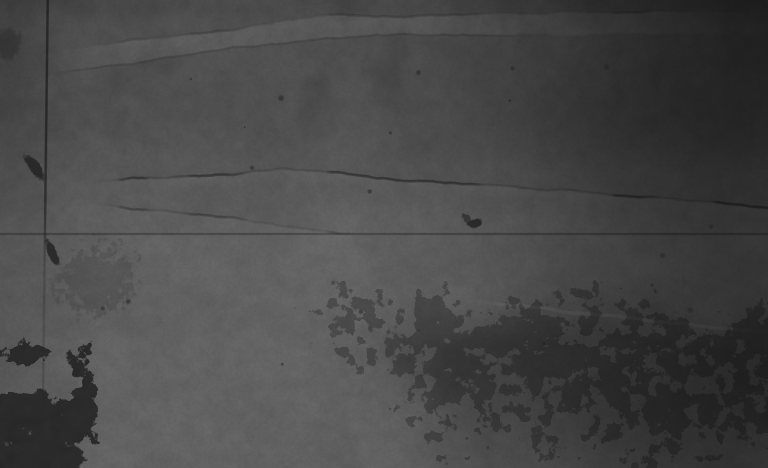
Write a Shadertoy shader that draws this texture.

```glsl
// Weathered dark grey wall: peeling horizontal ridges, two thin panel seams,
// a speckled mould stain at the lower right and a black patch at the lower left.
// Layers of value noise, soft lines and rough ellipses are multiplied onto a gradient.

const float WALL_LIGHT = 0.378;
const float SOOT = 0.135;

float hash(vec2 p) {
    vec3 q = fract(vec3(p.xyx) * 0.1031);
    q += dot(q, q.yzx + 33.33);
    return fract((q.x + q.y) * q.z);
}

float noise(vec2 p) {
    vec2 i = floor(p), f = fract(p);
    f = f * f * (3.0 - 2.0 * f);
    return mix(mix(hash(i), hash(i + vec2(1, 0)), f.x),
               mix(hash(i + vec2(0, 1)), hash(i + vec2(1, 1)), f.x), f.y);
}

float fbm(vec2 p) {
    float sum = 0.0, amp = 0.5;
    for (int i = 0; i < 5; i++) {
        sum += amp * noise(p);
        p = mat2(1.6, 1.2, -1.2, 1.6) * p + 7.3;
        amp *= 0.5;
    }
    return sum / 0.97;
}

// 1 between a and b, with ends of the given softness
float span(float x, float a, float b, float soft) {
    return smoothstep(a - soft, a + soft, x) * (1.0 - smoothstep(b - soft, b + soft, x));
}

// Thin smooth line at distance d
float stroke(float d, float width, float pixel) {
    return 1.0 - smoothstep(width, width + 1.5 * pixel, abs(d));
}

// Rough rotated ellipse
float blob(vec2 p, vec2 center, vec2 radius, float angle, float rough) {
    float c = cos(angle), s = sin(angle);
    vec2 q = mat2(c, -s, s, c) * (p - center) / radius;
    return 1.0 - smoothstep(0.75, 1.15, length(q) + rough * (fbm(p * 90.0) - 0.5));
}

// Brightness factor of a peeling edge: dark crack, pale lip below, faint shade above
float ridge(float d, float strength, float breakup, float pixel) {
    float crack = stroke(d, 0.0012, pixel) * (0.12 + 0.24 * breakup);
    float lip = smoothstep(-0.035, 0.0, d) * (1.0 - smoothstep(-pixel, pixel, d));
    float shade = smoothstep(-pixel, pixel, d) * exp(-max(d, 0.0) * 60.0);
    return 1.0 + strength * (0.05 * lip - 0.05 * shade - crack);
}

// Sparse dark dots, at most one per cell
float specks(vec2 p, float cells, float chance) {
    vec2 id = floor(p * cells);
    vec2 center = 0.25 + 0.5 * vec2(hash(id + 3.1), hash(id + 8.7));
    float radius = mix(0.03, 0.11, hash(id + 5.9));
    float d = length(fract(p * cells) - center);
    return step(hash(id), chance) * (1.0 - smoothstep(radius * 0.5, radius * 1.3, d));
}

// Overall light: pale lower left, dim top, dark right side
float wallLight(vec2 p) {
    float v = WALL_LIGHT - 0.17 * smoothstep(0.75, 1.6, p.x);
    v -= 0.068 * smoothstep(0.48, 0.8, p.y + 0.1 * (fbm(p * 3.0) - 0.5));
    v -= 0.045 * (1.0 - smoothstep(0.0, 0.22, p.x));
    return v - 0.02 * smoothstep(0.93, 1.0, p.y);
}

// Mould: x = broken speckle, y = soft inner wash
vec2 mould(vec2 p) {
    float warp = 0.12 * (fbm(p * 6.0 + 4.0) - 0.5);
    float top = 0.43 - 0.12 * max(0.9 - p.x, 0.0) - 0.07 * max(p.x - 1.0, 0.0);
    float left = 0.72 - 0.2 * smoothstep(0.1, 0.33, p.y);
    float below = 1.0 - smoothstep(-0.1, 0.03, p.y - top + warp);
    float right = smoothstep(0.0, 0.32, p.x - left + warp);
    float area = below * right * smoothstep(-0.08, 0.16, p.y + warp);
    float grain = 0.65 * fbm(p * 48.0) + 0.35 * fbm(p * 14.0 + 9.0);
    float limit = mix(0.74, 0.43, area);
    float wash = area * smoothstep(0.7, 1.0, p.x + warp) * (1.0 - smoothstep(0.24, 0.4, p.y + warp));
    float present = smoothstep(0.02, 0.15, area);
    return vec2(smoothstep(limit, limit + 0.05, grain) * present, wash);
}

void mainImage(out vec4 fragColor, in vec2 fragCoord) {
    vec2 p = fragCoord / iResolution.y;
    float pixel = 1.0 / iResolution.y;
    float v = wallLight(p);

    // Plaster mottling and fine grain
    v *= 1.0 + 0.13 * (fbm(p * vec2(7.0, 9.0)) - 0.5) + 0.11 * (fbm(p * 45.0) - 0.5);
    v *= 1.0 + 0.05 * (noise(p * 260.0) - 0.5);
    float smudge = smoothstep(0.5, 0.75, fbm(p * vec2(12.0, 9.0) + 20.0));
    v *= 1.0 - 0.07 * smudge * smoothstep(0.6, 0.75, p.y);

    // Peeling ridges
    float wobble = 0.014 * (fbm(vec2(p.x * 14.0, 2.0)) - 0.5);
    float breakup = smoothstep(0.35, 0.65, noise(vec2(p.x * 18.0, 5.0)));
    float slope = 0.13 * max(0.7 - p.x, 0.0) - 0.012 * max(p.x - 0.7, 0.0);
    float stripTop = p.y - 0.965 + slope - wobble;
    float stripBottom = p.y - 0.922 + slope + wobble;
    float stripFade = span(p.x, 0.2, 1.5, 0.15);
    v *= 1.0 + 0.12 * stripFade * span(p.y, p.y - stripBottom, p.y - stripTop, 0.004);
    v *= ridge(stripTop, 0.45 * stripFade, breakup, pixel);
    v *= 1.0 - 0.14 * stroke(stripBottom, 0.001, pixel) * span(p.x, 0.15, 1.1, 0.08);
    float middle = p.y - 0.637 + 0.077 * max(p.x - 0.6, 0.0) + 0.07 * max(0.6 - p.x, 0.0) - wobble;
    v *= ridge(middle, smoothstep(0.18, 0.3, p.x), breakup, pixel);
    float lower = p.y - 0.566 + 0.118 * (p.x - 0.21) + wobble;
    v *= ridge(lower, 0.7 * span(p.x, 0.23, 0.73, 0.05), breakup, pixel);

    // Panel seams
    float seamX = p.x - 0.09 - 0.012 * p.y;
    v *= 1.0 - stroke(seamX, 0.001, pixel) * mix(0.15, 0.45, smoothstep(0.4, 0.6, p.y));
    v *= 1.0 - 0.26 * stroke(p.y - 0.5, 0.0007, pixel);

    // Mould stain with a pale scratch across it
    vec2 stain = mould(p);
    v *= (1.0 - 0.24 * stain.x) * (1.0 - 0.2 * stain.y);
    float scratch = p.y - 0.36 + 0.11 * (p.x - 1.0) + wobble;
    v *= 1.0 + 0.12 * stroke(scratch, 0.002, pixel) * span(p.x, 1.05, 1.6, 0.06);
    v *= 1.0 - 0.12 * blob(p, vec2(0.21, 0.4), vec2(0.08, 0.07), 0.4, 1.6);

    // Insects, chips and scattered dots
    float marks = blob(p, vec2(0.074, 0.643), vec2(0.036, 0.012), -0.9, 0.8);
    marks = max(marks, blob(p, vec2(0.112, 0.46), vec2(0.034, 0.010), -1.15, 0.8));
    marks = max(marks, blob(p, vec2(1.014, 0.523), vec2(0.016, 0.010), 0.1, 0.8));
    marks = max(marks, 0.7 * blob(p, vec2(0.997, 0.533), vec2(0.016, 0.007), -0.7, 1.4));
    marks = max(marks, 0.4 * blob(p, vec2(0.018, 0.908), vec2(0.028, 0.034), 0.0, 0.8));
    marks = max(marks, 0.6 * specks(p, 16.0, 0.06));
    v = mix(v, SOOT, 0.85 * marks);

    // Black patch in the corner
    float reach = max((p.x - 0.08) / 0.13, (p.y - 0.13) / 0.12);
    float soot = fbm(p * 16.0 + 2.0) + 0.35 * (fbm(p * 60.0) - 0.5) - 0.36 * max(reach, 0.0);
    v = mix(v, SOOT + 0.03 * fbm(p * 50.0), 0.93 * smoothstep(0.29, 0.34, soot));

    fragColor = vec4(vec3(v), 1.0);
}
```
